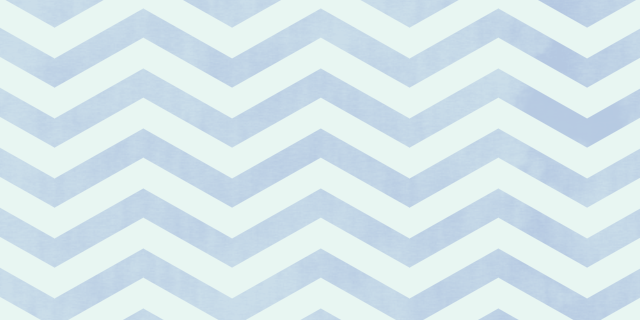
Reproduce this pattern procedurally as a Shadertoy shader.

```glsl
// Pale blue watercolour chevron stripes on a mint white ground
#define PERIOD vec2(0.5547, 0.1875)   // zigzag width and stripe spacing, canvas height = 1
#define PEAK vec2(1.0026, 0.0265)     // one crest, measured from the top left
#define RISE 0.1563                   // crest to valley height
#define STRIPE 0.0911                 // vertical stripe thickness
#define GROUND vec3(0.910, 0.963, 0.950)
#define WASH_LIGHT vec3(0.792, 0.868, 0.915)
#define WASH_DARK vec3(0.708, 0.785, 0.884)
#define STAIN_POS vec2(1.79, 0.36)
#define STAIN_SIZE vec2(0.21, 0.13)
#define GRAIN 0.22

float hash(vec2 p) {
    return fract(sin(dot(p, vec2(127.1, 311.7))) * 43758.5453);
}

float noise(vec2 p) {
    vec2 i = floor(p), f = fract(p);
    f = f * f * (3.0 - 2.0 * f);
    return mix(mix(hash(i), hash(i + vec2(1, 0)), f.x),
               mix(hash(i + vec2(0, 1)), hash(i + vec2(1, 1)), f.x), f.y);
}

float fbm(vec2 p) {
    float sum = 0.0, amp = 0.5;
    for (int i = 0; i < 5; i++) {
        sum += amp * noise(p);
        p = p * 2.03 + vec2(17.3, 9.1);
        amp *= 0.5;
    }
    return sum / 0.96875;
}

// Signed distance to the nearest chevron stripe, negative inside
float chevronDistance(vec2 p) {
    float phase = fract((p.x - PEAK.x) / PERIOD.x);
    float zigzag = 1.0 - abs(2.0 * phase - 1.0);
    float y = p.y - PEAK.y - RISE * zigzag - 0.5 * STRIPE;
    float offset = abs(y - PERIOD.y * round(y / PERIOD.y));
    float slope = 2.0 * RISE / PERIOD.x;
    return (offset - 0.5 * STRIPE) / sqrt(1.0 + slope * slope);
}

// Pigment density: 0 is the light wash, 1 the dark one
float pigment(vec2 p) {
    float cloud = fbm(p * vec2(6.0, 5.0) + 3.7);
    float streak = fbm(p * vec2(38.0, 7.0) + 21.0);
    float density = 0.30 + 0.9 * (cloud - 0.5) + 0.45 * (streak - 0.5);

    // Darker drift down the right side, with ragged edges
    float ragged = fbm(p * 9.0 + 40.0);
    float drift = exp(-pow((p.x - 1.69 - 0.12 * (cloud - 0.5)) / 0.13, 2.0));
    density += 0.5 * drift * smoothstep(0.36, 0.62, ragged);
    density += 0.12 * smoothstep(1.4, 1.9, p.x);

    // Fibres and fine specks of the paper
    float fibre = noise(p * vec2(65.0, 230.0)) - 0.5;
    float speck = noise(p * 210.0 + 8.0) - 0.5;
    density += GRAIN * (fibre + 0.7 * speck);

    // Flat saturated stain that hides the grain
    float reach = 1.0 - length((p - STAIN_POS) / STAIN_SIZE);
    float stain = smoothstep(-0.05, 0.25, reach + 1.1 * (ragged - 0.5));
    return clamp(mix(density, 0.95, 0.9 * stain), 0.0, 1.0);
}

void mainImage(out vec4 fragColor, in vec2 fragCoord) {
    vec2 p = fragCoord / iResolution.y;
    p.y = 1.0 - p.y;
    float pixel = 1.0 / iResolution.y;

    vec3 wash = mix(WASH_LIGHT, WASH_DARK, pigment(p));
    float cover = 1.0 - smoothstep(-0.7 * pixel, 0.7 * pixel, chevronDistance(p));
    fragColor = vec4(mix(GROUND, wash, cover), 1.0);
}
```
